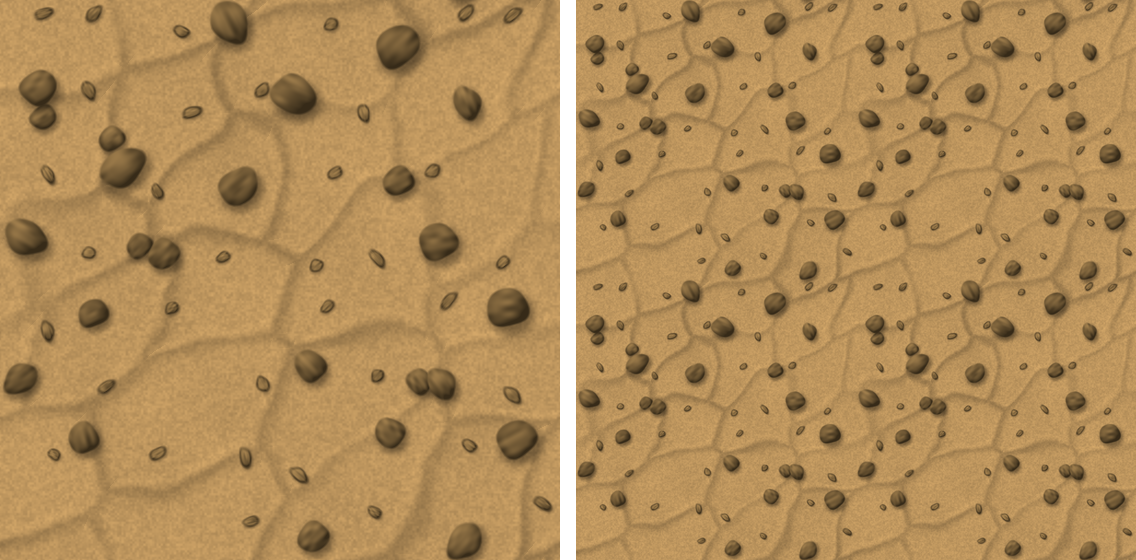
Left, the tile; right, the same tile 2 across and 2 down.
This texture is drawn by a Shadertoy shader. Its source:

```glsl
// Tiling sand with soft winding creases, shaded stones and small ringed pebbles.

// Integer hash: three random values in 0..1 per cell and seed
vec3 hash(vec2 cell, float seed) {
    uvec3 v = uvec3(cell, seed) * 1664525u + 1013904223u;
    v.x += v.y * v.z; v.y += v.z * v.x; v.z += v.x * v.y;
    v ^= v >> 16u;
    v.x += v.y * v.z; v.y += v.z * v.x; v.z += v.x * v.y;
    return vec3(v >> 8u) / 16777216.0;
}

// Value noise that wraps after a whole number of cells
float noise(vec2 p, float period, float seed) {
    vec2 i = floor(p), f = fract(p);
    f = f * f * (3.0 - 2.0 * f);
    vec2 a = mod(i, period), b = mod(i + 1.0, period);
    return mix(mix(hash(a, seed).x, hash(vec2(b.x, a.y), seed).x, f.x),
               mix(hash(vec2(a.x, b.y), seed).x, hash(b, seed).x, f.x), f.y);
}

// Seed point of a crease cell on a sheared lattice of 4 by 5 cells
vec2 creasePoint(vec2 id) {
    vec2 wrapped = mod(vec2(id.x, id.y + 2.0 * floor(id.x / 4.0)), vec2(4.0, 5.0));
    return id + 0.1 + 0.8 * hash(wrapped, 11.0).xy;
}

// Distance to the nearest cell border (x) and the border's direction (yz)
vec3 creaseField(vec2 p) {
    vec2 q = vec2(4.0 * p.x, 5.0 * p.y - 2.0 * p.x), base = floor(q), nearest = vec2(9.0);
    for (int y = -2; y <= 2; y++)
    for (int x = -2; x <= 2; x++) {
        vec2 toPoint = creasePoint(base + vec2(x, y)) - q;
        if (dot(toPoint, toPoint) < dot(nearest, nearest)) nearest = toPoint;
    }
    vec3 border = vec3(9.0, 0.0, 1.0);
    for (int y = -2; y <= 2; y++)
    for (int x = -2; x <= 2; x++) {
        vec2 toPoint = creasePoint(base + vec2(x, y)) - q, gap = toPoint - nearest;
        if (dot(gap, gap) < 1e-4) continue;
        vec2 n = normalize(gap);
        vec2 gradient = vec2(4.0 * n.x - 2.0 * n.y, 5.0 * n.y);
        float d = dot(0.5 * (toPoint + nearest), n) / length(gradient);
        if (d < border.x) border = vec3(d, normalize(gradient));
    }
    return border;
}

// One stone lit from the upper left; ring = 1 gives a pale pebble with a dark outline
void drawStone(inout vec3 color, vec2 p, vec2 axes, float angle, float ring, vec3 rnd) {
    mat2 turn = mat2(cos(angle), -sin(angle), sin(angle), cos(angle));
    vec2 q = turn * p / axes;

    // Soft shadow towards the lower right
    float shadow = length(turn * (p - vec2(0.2, -0.3) * axes.y) / axes);
    color *= 1.0 - mix(0.38, 0.22, ring) * smoothstep(1.45, 0.7, shadow);

    // Slightly angular outline
    float a = atan(q.y, q.x);
    float radius = length(q) * (1.0 + 0.05 * sin(3.0 * a + 6.28 * rnd.x)
                                    + 0.035 * sin(4.0 * a + 6.28 * rnd.y));
    float blur = 0.0026 / axes.y;

    // Facets, side light and dark rim
    float light = dot(p, vec2(-0.6, 0.8)) / axes.y;
    float facets = noise(q * vec2(1.6, 3.2) + 40.0 * rnd.xy, 64.0, 5.0) - 0.5;
    float rim = smoothstep(0.55, 1.0, radius);
    float tone = mix(0.50 + 0.36 * light, 0.76 + 0.14 * light, ring)
               + 0.45 * facets - mix(0.22, 0.62, ring) * rim;
    vec3 stone = mix(vec3(0.21, 0.165, 0.095), vec3(0.66, 0.52, 0.315), clamp(tone, 0.0, 1.0));
    color = mix(color, stone, smoothstep(1.0 + blur, 1.0 - blur, radius));
}

void mainImage(out vec4 fragColor, in vec2 fragCoord) {
    vec2 uv = fragCoord / iResolution.xy;

    // Sand with broad mottling and fine grain
    float mottle = noise(uv * 7.0, 7.0, 1.0) + 0.6 * noise(uv * 19.0, 19.0, 2.0) - 0.8;
    float grain = noise(uv * 256.0, 256.0, 3.0) + 0.7 * noise(uv * 150.0, 150.0, 4.0) - 0.85;
    vec3 color = vec3(0.745, 0.588, 0.368) * (1.0 + 0.04 * mottle + 0.11 * grain);

    // Winding creases: a wide shadow on one side, a faint lit lip on the other
    vec2 bend = vec2(noise(uv * 6.0, 6.0, 6.0), noise(uv * 6.0, 6.0, 7.0)) - 0.5;
    vec2 ripple = vec2(noise(uv * 17.0, 17.0, 8.0), noise(uv * 17.0, 17.0, 9.0)) - 0.5;
    vec3 crease = creaseField(uv + 0.08 * bend + 0.018 * ripple);
    float side = 0.5 + 0.5 * dot(crease.yz, vec2(-0.6, 0.8));
    float depth = mix(0.07, 0.19, noise(uv * 5.0, 5.0, 10.0));
    float fall = crease.x / mix(0.007, 0.018, side);
    float lip = (crease.x - 0.017) / 0.008;
    color *= 1.0 - depth * exp(-fall * fall) + 0.035 * (1.0 - side) * exp(-lip * lip);

    // Stones and pebbles alternate on a jittered 8 by 8 grid
    vec2 cell = floor(uv * 8.0);
    for (int y = -1; y <= 1; y++)
    for (int x = -1; x <= 1; x++) {
        vec2 place = cell + vec2(x, y), id = mod(place, 8.0);
        vec3 spot = hash(id, 20.0), shape = hash(id, 21.0), extra = hash(id, 22.0);
        vec2 p = uv - (place + 0.5 + 0.64 * (spot.xy - 0.5)) / 8.0;
        float angle = extra.x < 0.62 ? mix(0.1, 0.9, shape.z) : mix(-1.4, -0.4, shape.z);
        if (mod(id.x + id.y, 2.0) < 0.5 && spot.z < 0.7) {
            float size = mix(0.023, 0.035, shape.x);
            if (extra.y < 0.28) {
                float around = 6.28 * extra.z;
                vec2 offset = 1.75 * size * vec2(cos(around), sin(around));
                drawStone(color, p - offset, vec2(0.024, 0.021), angle, 0.15, extra);
            }
            drawStone(color, p, size * vec2(mix(1.05, 1.4, shape.y), 1.0), angle, 0.0, shape);
        } else if (spot.z < 0.87) {
            vec2 axes = vec2(mix(0.0115, 0.019, shape.x), mix(0.009, 0.0115, shape.y));
            drawStone(color, p, axes, angle, mix(0.55, 1.0, extra.y), shape);
        }
    }
    fragColor = vec4(color, 1.0);
}
```
